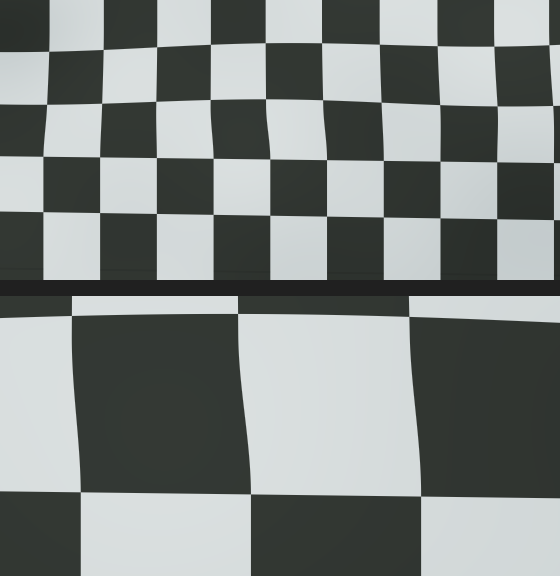
Top: the whole. Bottom: its middle third, enlarged.
Give the GLSL for this pattern, as a Shadertoy shader.

```glsl
// A gently rippled cloth of dark and pale checks, softly lit from the upper left.

#define CELL_WIDTH   0.2026
#define CELL_HEIGHT  0.2010
#define FIRST_EDGE   vec2(0.155, 0.168)   // first column edge from left, first row edge from top
#define LAST_ROW     4.5                  // the lowest row runs on into the hem
#define RIPPLE       0.0112
#define RIPPLE_FREQ  3.71
#define HEM_DEPTH    0.07
#define PALE_LIT     vec3(0.862, 0.882, 0.882)
#define PALE_SHADE   vec3(0.765, 0.795, 0.800)
#define DARK_LIT     vec3(0.205, 0.225, 0.206)
#define DARK_SHADE   vec3(0.160, 0.178, 0.163)

// Column and row coordinates on the cloth; rows count downward.
vec2 clothCoords(vec2 p) {
    float narrowing = smoothstep(0.43, 0.90, p.y);
    float upperPart = smoothstep(0.43, 0.62, p.y);
    float ripple = (RIPPLE * cos(RIPPLE_FREQ * (p.x - 0.104)) - 0.003) * upperPart;

    float left = FIRST_EDGE.x + 0.0143 * narrowing + ripple;
    float column = 1.0 + (p.x - left) / (CELL_WIDTH - 0.0042 * narrowing);

    float height = p.y - 0.2266;
    float tilt = (p.x - 1.0) * (0.0156 - 0.0764 * height * height);
    float row = 1.0 + (1.0 - p.y - FIRST_EDGE.y - tilt - ripple) / CELL_HEIGHT;
    return vec2(column, row);
}

// Signed distance to the nearest cell edge, positive in even cells.
vec2 cellDistance(vec2 cell) {
    return 0.5 - abs(mod(cell + 0.5, 2.0) - 1.0);
}

// Broad light on the cloth: 0 is shaded, 1 is lit.
float clothLight(vec2 p) {
    float light = 0.86;
    light -= 0.65 * smoothstep(0.5, 2.0, p.x) * (1.0 - smoothstep(0.1, 0.95, p.y));
    light -= 0.18 * (1.0 - smoothstep(0.0, 0.45, p.y));
    vec2 corner = (p - vec2(0.0, 0.90)) * vec2(2.8, 5.0);
    light -= 0.75 * exp(-dot(corner, corner));
    // Shallow folds
    light += 0.09 * sin(4.3 * p.x + 7.0 * p.y + 0.6);
    light += 0.05 * sin(9.0 * p.x - 5.0 * p.y + 2.0);
    return clamp(light, 0.0, 1.0);
}

void mainImage(out vec4 fragColor, in vec2 fragCoord) {
    vec2 p = fragCoord / iResolution.y;
    vec2 cloth = clothCoords(p);
    vec2 pixel = fwidth(cloth);

    // Checks with smoothed edges
    vec2 cell = vec2(cloth.x, clamp(cloth.y, 0.5, LAST_ROW));
    vec2 side = clamp(2.0 * cellDistance(cell) / pixel, -1.0, 1.0);
    float dark = 0.5 + 0.5 * side.x * side.y;

    float light = clothLight(p);
    vec3 pale = mix(PALE_SHADE, PALE_LIT, light);
    vec3 ink = mix(DARK_SHADE, DARK_LIT, light);
    vec3 color = mix(pale, ink, dark);

    // Faint stitched hem on the dark checks
    float hem = 1.0 - smoothstep(0.008, 0.008 + pixel.y, abs(cloth.y - 5.0));
    color *= 1.0 - HEM_DEPTH * hem * dark;

    fragColor = vec4(color, 1.0);
}
```
